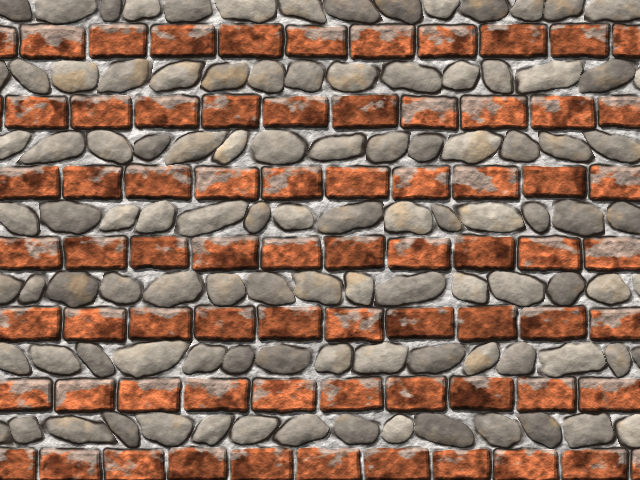
This texture is drawn by a Shadertoy shader. Its source:

```glsl
#define ROW_PITCH 0.1472
#define FIRST_ROW 0.031
#define BRICK_PITCH 0.137
#define BRICK_HALF_HEIGHT 0.0350
#define BRICK_GAP 0.0040
#define STONE_PITCH 0.098
#define STONE_HALF_HEIGHT 0.0345
#define MORTAR_COLOR vec3(0.82, 0.80, 0.78)
#define SMEAR_COLOR vec3(0.64, 0.59, 0.55)
#define BRICK_COLOR vec3(0.73, 0.41, 0.26)
#define CREVICE_COLOR vec3(0.13, 0.10, 0.08)
#define LIGHT_DIR vec3(-0.30, 0.66, 0.69)

struct Surface { vec3 color; float height; float edge; };

float hash(vec2 p) {
    vec3 q = fract(p.xyx * 0.1031);
    q += dot(q, q.yzx + 33.33);
    return fract((q.x + q.y) * q.z);
}

float noise(vec2 p) {
    vec2 i = floor(p), f = fract(p);
    f *= f * (3.0 - 2.0 * f);
    return mix(mix(hash(i), hash(i + vec2(1, 0)), f.x),
               mix(hash(i + vec2(0, 1)), hash(i + vec2(1, 1)), f.x), f.y);
}

float fbm(vec2 p) {
    float sum = 0.0, amp = 0.53;
    for (int k = 0; k < 4; k++, amp *= 0.5) {
        sum += amp * noise(p);
        p = mat2(1.6, 1.2, -1.2, 1.6) * p + 7.3;
    }
    return sum;
}

float joint(float i, float row, float jitter) {
    return i + jitter * (hash(vec2(i, row) + 40.0) - 0.5);
}

// Left end, right end and index of the unevenly spaced cell that holds x
vec3 cellSpan(float x, float row, float jitter) {
    float i = floor(x);
    if (x < joint(i, row, jitter)) i -= 1.0;
    else if (x > joint(i + 1.0, row, jitter)) i += 1.0;
    return vec3(joint(i, row, jitter), joint(i + 1.0, row, jitter), i);
}

// Brick courses: xy is the position in the brick, z its distance, w its seed
vec4 brickCourse(vec2 p) {
    float row = floor((p.y - FIRST_ROW) / ROW_PITCH + 0.5);
    float drift = (row - 3.0) / 3.0;
    float x = (p.x - 0.125 - 0.052 * drift * drift * drift) / BRICK_PITCH;
    vec3 cell = cellSpan(x, row, 0.11);
    float seed = hash(vec2(cell.z, row) + 11.0);
    vec2 q = vec2((x - 0.5 * (cell.x + cell.y)) * BRICK_PITCH,
                  p.y - FIRST_ROW - row * ROW_PITCH + 0.004 * (seed - 0.5));
    q.y += q.x * 0.06 * (fract(seed * 17.0) - 0.5);
    vec2 size = vec2(0.5 * (cell.y - cell.x) * BRICK_PITCH - BRICK_GAP,
                     BRICK_HALF_HEIGHT - 0.004 * fract(seed * 7.0));
    vec2 b = abs(q) - size + 0.008;
    return vec4(q, length(max(b, 0.0)) + min(max(b.x, b.y), 0.0) - 0.008, seed);
}

// Leaning river stones between the courses, same layout as the bricks
vec4 stoneCourse(vec2 p) {
    float row = floor((p.y - FIRST_ROW) / ROW_PITCH);
    float y = p.y - FIRST_ROW - (row + 0.5) * ROW_PITCH;
    float lean = 1.8 * (noise(vec2(p.x * 5.0, row * 3.7 + 20.0)) - 0.5);
    float x = (p.x + lean * y) / STONE_PITCH + row * 0.37;
    vec3 cell = cellSpan(x, row + 70.0, 0.72);
    float seed = hash(vec2(cell.z, row) + 93.0);
    vec2 q = vec2((x - 0.5 * (cell.x + cell.y)) * STONE_PITCH, y);
    vec2 size = vec2(0.5 * (cell.y - cell.x) * STONE_PITCH - 0.002,
                     STONE_HALF_HEIGHT * (0.74 + 0.26 * fract(seed * 9.0)));
    q.y += q.x * 0.5 * (fract(seed * 23.0) - 0.5);
    vec2 wobble = vec2(noise(q * 38.0 + seed * 90.0), noise(q * 38.0 + seed * 50.0)) - 0.5;
    float power = mix(2.0, 3.4, fract(seed * 31.0));
    vec2 r = pow(abs(q / size + 0.28 * wobble), vec2(power));
    return vec4(q, (pow(r.x + r.y, 1.0 / power) - 1.0) * min(size.x, size.y), seed);
}

Surface wall(vec2 p) {
    float aa = 0.8 / iResolution.y, grain = fbm(p * 75.0), blotch = fbm(p * 24.0 + 5.0);
    vec2 warped = p + 0.008 * (vec2(blotch, fbm(p * 32.0 + 60.0)) - 0.5);
    vec4 brick = brickCourse(warped), stone = stoneCourse(warped);
    float brickMask = smoothstep(-aa, aa, -brick.z);
    float stoneMask = smoothstep(-aa, aa, -stone.z);
    // Fired clay with grey mortar smeared along the upper side
    vec3 clay = BRICK_COLOR * (0.78 + 0.34 * brick.w) * (0.5 + 0.95 * grain);
    clay *= mix(vec3(1), vec3(0.58, 0.55, 0.55), smoothstep(0.52, 0.72, blotch));
    float smear = fbm(p * vec2(26, 40) + 31.0) + brick.y * 7.0 + 0.16 * (brick.w - 0.5);
    clay = mix(clay, SMEAR_COLOR * (0.7 + 0.6 * grain), 0.85 * smoothstep(0.58, 0.73, smear));
    // Grey to buff stone with faint stains
    vec3 rock = mix(vec3(0.45, 0.42, 0.39), vec3(0.73, 0.69, 0.63), fract(stone.w * 13.0));
    float stain = 0.6 * smoothstep(0.5, 0.75, blotch) * fract(stone.w * 5.0);
    rock = mix(rock, vec3(0.65, 0.53, 0.38), stain) * (0.72 + 0.35 * grain + 0.25 * blotch);
    // Rough mortar, domed stones and flat bricks
    vec3 mortar = MORTAR_COLOR * (0.68 + 0.4 * grain + 0.2 * blotch);
    float dome = sqrt(clamp(-stone.z / 0.026, 0.0, 1.0));
    float slab = smoothstep(0.0, 0.008, -brick.z);
    float height = mix(0.008 * grain + 0.006 * blotch, 0.008 + 0.016 * dome + 0.003 * grain, stoneMask);
    height = mix(height, 0.010 + 0.009 * slab + 0.007 * grain + 0.005 * blotch, brickMask);
    return Surface(mix(mix(mortar, rock, stoneMask), clay, brickMask), height, min(brick.z, stone.z));
}

void mainImage(out vec4 fragColor, in vec2 fragCoord) {
    vec2 p = fragCoord / iResolution.y, e = vec2(0.0022, 0);
    Surface s = wall(p);
    // Relief lighting and shadows from the upper left
    vec2 slope = (vec2(wall(p + e).height, wall(p + e.yx).height) - s.height) / e.x;
    float diffuse = max(dot(normalize(vec3(-0.65 * slope, 1.0)), LIGHT_DIR), 0.0);
    float overhang = wall(p + vec2(-0.003, 0.009)).height - s.height;
    vec3 color = s.color * (0.38 + 0.9 * diffuse) * (1.0 - 0.6 * smoothstep(0.003, 0.013, overhang));
    // Dark broken crevices around every block
    float ring = (s.edge - 0.0015) / 0.0028;
    float crack = exp(-ring * ring) * smoothstep(0.25, 0.6, fbm(p * 20.0 + 80.0));
    fragColor = vec4(clamp(mix(color, CREVICE_COLOR, 0.9 * crack), 0.0, 1.0), 1.0);
}
```
